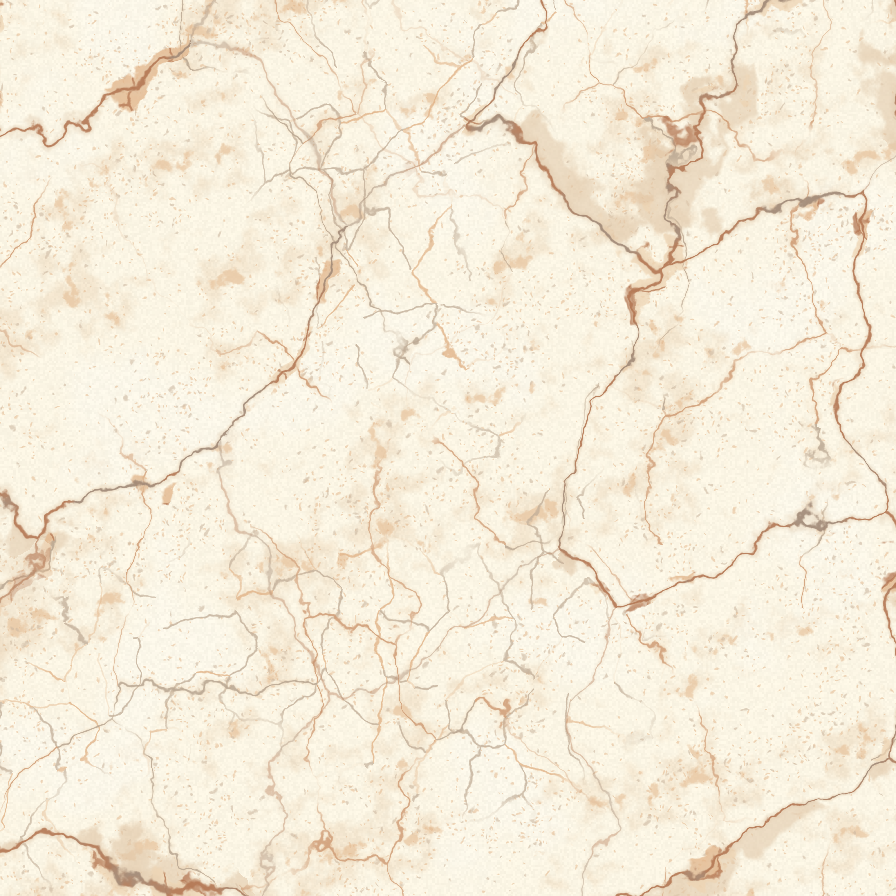
Write a WebGL 1 fragment shader that draws this texture.

```glsl
precision highp float;
// Cream marble with jagged rust veins, fractured zones, tan patches and fine pits.
uniform vec2 u_resolution;

vec2 hash2(vec2 p) {
  vec3 q = fract(p.xyx * vec3(0.1031, 0.1030, 0.0973));
  q += dot(q, q.yzx + 33.33);
  return fract((q.xx + q.yz) * q.zy);
}

// Layered sines, each octave turned and bent by the previous ones
float waves(vec2 p) {
  float sum = 0.0, amp = 0.5;
  for (int i = 0; i < 7; i++) {
    p = mat2(0.8, 0.6, -0.6, 0.8) * p * 1.83 + 1.7;
    sum += amp * sin(p.x + 1.4 * sin(p.y * 0.9 + sum));
    amp *= 0.54;
  }
  return sum;
}

// Cellular noise: x = distance to cell border, y = border id, z = cell id
vec3 cracks(vec2 p) {
  vec2 base = floor(p), nearCell = base, nearOffset = vec2(0.0);
  float nearest = 9.0;
  for (int j = -1; j <= 1; j++) for (int i = -1; i <= 1; i++) {
    vec2 cell = base + vec2(float(i), float(j));
    vec2 offset = cell + hash2(cell) - p;
    float d = dot(offset, offset);
    if (d < nearest) { nearest = d; nearCell = cell; nearOffset = offset; }
  }
  float border = 9.0;
  vec2 otherCell = nearCell;
  for (int j = -2; j <= 2; j++) for (int i = -2; i <= 2; i++) {
    vec2 cell = nearCell + vec2(float(i), float(j));
    vec2 offset = cell + hash2(cell) - p;
    vec2 gap = offset - nearOffset;
    if (dot(gap, gap) > 0.0001) {
      float d = dot(0.5 * (offset + nearOffset), normalize(gap));
      if (d < border) { border = d; otherCell = cell; }
    }
  }
  return vec3(border, hash2(nearCell + otherCell + 71.0).x, hash2(nearCell + 19.0).y);
}

float line(float d, float width, float pixel) {
  return 1.0 - smoothstep(width * 0.3, width + 0.6 * pixel, d);
}

// One small pit per grid cell, with random place and size
float pits(vec2 p, float density) {
  vec2 cell = floor(p), rnd = hash2(cell + 5.0);
  float radius = 0.15 + 0.25 * rnd.y;
  float d = length(fract(p) - mix(vec2(0.35), vec2(0.65), hash2(cell + 90.0)));
  return (1.0 - smoothstep(radius * 0.4, radius + 0.12, d)) * step(rnd.x, density);
}

void main() {
  float pixel = 1.0 / min(u_resolution.x, u_resolution.y);
  vec2 uv = gl_FragCoord.xy * pixel;
  vec2 jag = vec2(waves(uv * 9.0), waves(uv * 9.0 + 40.0));
  vec2 grit = vec2(waves(uv * 55.0 + 8.0), waves(uv * 55.0 + 77.0));
  vec2 bent = uv + 0.04 * jag + 0.0035 * grit;

  vec3 rust = vec3(0.70, 0.46, 0.32);
  vec3 orange = vec3(0.88, 0.70, 0.53);
  vec3 taupe = vec3(0.80, 0.72, 0.63);
  vec3 tan1 = vec3(0.93, 0.83, 0.70);

  // Three scales of cracks; the largest is stretched along a steep diagonal
  vec2 slanted = vec2(dot(bent, vec2(0.85, -0.53)) * 3.5, dot(bent, vec2(0.53, 0.85)) * 2.0);
  vec3 major = cracks(slanted + vec2(3.3, 7.1));
  vec3 minor = cracks(bent * vec2(6.5, 4.5) + 13.0);
  vec3 shard = cracks((uv + 0.022 * jag + 0.004 * grit) * vec2(19.0, 15.0) + 31.0);
  float majorDist = major.x / 2.9, minorDist = minor.x / 5.5, shardDist = shard.x / 17.0;

  float patchy = waves(uv * 7.0 + 11.0);
  float mottle = waves(uv * 16.0 + 63.0);
  float along = waves(uv * 14.0 + 27.0);
  float fractured = smoothstep(0.05, 0.5, waves(uv * 3.2 + 52.0) + 0.3 * (uv.x - 0.5));
  float strong = smoothstep(0.25, 0.45, major.y);

  // Cream ground with broken clouds and grain
  vec3 color = vec3(0.985, 0.962, 0.895);
  float cloud = smoothstep(0.0, 0.7, patchy * 0.35 + mottle * 0.45 + grit.x * 0.45);
  color = mix(color, vec3(0.945, 0.885, 0.79), 0.8 * cloud);
  color = mix(color, vec3(0.985, 0.98, 0.95), 0.35 * smoothstep(0.2, 0.7, -patchy));
  color += 0.035 * (hash2(floor(uv * 400.0)).x - 0.5);

  // Ragged flecks and pits
  float fleck = smoothstep(0.62, 0.9, 0.6 * mottle + 0.6 * grit.y + 0.15 * patchy);
  color = mix(color, mix(tan1, orange, 0.5), 0.7 * fleck);
  float pitted = 0.05 + 0.2 * smoothstep(-0.1, 0.6, along);
  color = mix(color, orange, 0.5 * pits((uv + 0.005 * grit) * 210.0, pitted));
  color = mix(color, taupe, 0.6 * pits((uv + 0.006 * grit.yx) * 150.0, pitted * 0.45));

  // Tan patches hugging one side of the large veins
  float beside = (1.0 - smoothstep(0.02, 0.03, majorDist + 0.006 * grit.y)) * strong;
  float sided = step(0.45, major.z) * smoothstep(0.15, 0.35, patchy + 0.2 * grit.x);
  color = mix(color, mix(tan1, taupe, 0.35), 0.6 * beside * sided);

  // Shattered network of pale shards
  float shardLine = line(shardDist, 0.0014, pixel) * smoothstep(0.3, 0.6, shard.y);
  color = mix(color, mix(orange, taupe * 0.95, step(0.65, shard.y)), 0.8 * shardLine * fractured);

  // Thin secondary veins with a faint glow
  float minorOn = smoothstep(0.25, 0.6, minor.y) * smoothstep(-0.6, 0.25, along + 0.4 * fractured);
  color = mix(color, tan1, 0.35 * minorOn * (1.0 - smoothstep(0.0, 0.007, minorDist)));
  vec3 minorTint = mix(vec3(0.81, 0.61, 0.46), taupe * 0.9, step(0.75, minor.y));
  color = mix(color, minorTint, 0.85 * minorOn * line(minorDist, 0.0013, pixel));

  // Rust-filled breccia where the large veins swell
  float swell = smoothstep(0.25, 0.4, along) * strong;
  float breccia = swell * (1.0 - smoothstep(0.009, 0.013, majorDist + 0.006 * grit.x));
  vec3 filling = mix(tan1, mix(orange, rust, step(0.75, shard.z)), step(0.5, shard.z));
  color = mix(color, filling, 0.75 * breccia);
  color = mix(color, rust, 0.75 * breccia * line(shardDist, 0.0016, pixel));

  // Large veins: narrow halo, then a dark jagged core
  float majorOn = mix(0.4, 1.0, strong);
  color = mix(color, mix(tan1, taupe, 0.4), 0.5 * majorOn * (1.0 - smoothstep(0.0, 0.008, majorDist)));
  vec3 core = mix(rust, vec3(0.62, 0.53, 0.46), smoothstep(-0.2, 0.4, mottle));
  float coreWidth = 0.0015 + 0.0012 * smoothstep(-0.3, 0.5, along + 0.5 * grit.y);
  color = mix(color, core, 0.88 * majorOn * line(majorDist, coreWidth, pixel));

  gl_FragColor = vec4(clamp(color, 0.0, 1.0), 1.0);
}
```
